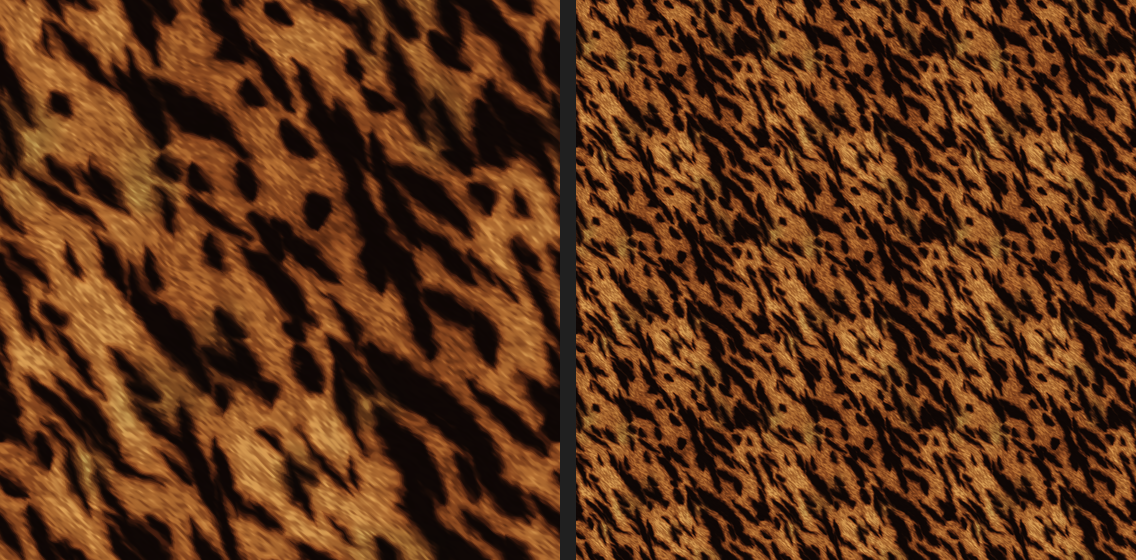
Left, the tile; right, the same tile 3 across and 3 down.
Give the GLSL for this texture, as a WebGL 1 fragment shader.

```glsl
precision highp float;

uniform vec2 u_resolution;

float hash(vec2 cell) {
  return fract(sin(dot(cell, vec2(127.1, 311.7))) * 43758.5453);
}

// Value noise that repeats after a whole number of cells
float noise(vec2 p, vec2 period) {
  vec2 cell = floor(p);
  vec2 f = p - cell;
  f = f * f * (3.0 - 2.0 * f);
  vec2 lo = mod(cell, period);
  vec2 hi = mod(cell + 1.0, period);
  return mix(mix(hash(lo), hash(vec2(hi.x, lo.y)), f.x),
             mix(hash(vec2(lo.x, hi.y)), hash(hi), f.x), f.y);
}

float patches(vec2 p, float count) {
  return noise(p * count, vec2(count));
}

// Hair streaks: the shear keeps both axes periodic
float streaks(vec2 p, float across, float along) {
  return noise(vec2(across * (p.x + p.y), along * p.y), vec2(across, along));
}

// Approximate distance to a bent, pointed stroke
float stroke(vec2 p, vec2 id) {
  float angle = -0.95 + 0.7 * (hash(id + 31.0) - 0.5);
  vec2 dir = vec2(cos(angle), sin(angle));
  float along = dot(p, dir);
  float across = dot(p, vec2(-dir.y, dir.x));
  float size = hash(id + 53.0);
  size *= size;
  float halfLength = mix(0.026, 0.115, size);
  float halfWidth = mix(0.006, 0.021, 0.5 * (size + hash(id + 71.0)));
  float t = along / halfLength;
  across += 0.014 * (hash(id + 97.0) - 0.5) * t * t;
  return abs(across) - halfWidth * (1.0 - t * t)
       + 0.6 * max(abs(along) - halfLength, 0.0);
}

// Smooth union of strokes scattered over a wrapping grid
float stripes(vec2 p) {
  vec2 home = floor(p * 12.0);
  float sum = 0.0;
  for (int j = -2; j <= 2; j++) {
    for (int i = -2; i <= 2; i++) {
      vec2 cell = home + vec2(float(i), float(j));
      vec2 id = mod(cell, 12.0);
      vec2 center = (cell + vec2(hash(id + 11.0), hash(id + 23.0))) / 12.0;
      sum += exp(-240.0 * stroke(p - center, id));
    }
  }
  return -log(sum + 1e-9) / 240.0;
}

vec3 furColor(float tone) {
  vec3 color = mix(vec3(0.055, 0.025, 0.018), vec3(0.10, 0.045, 0.025), smoothstep(0.0, 0.12, tone));
  color = mix(color, vec3(0.24, 0.10, 0.05), smoothstep(0.10, 0.27, tone));
  color = mix(color, vec3(0.40, 0.19, 0.08), smoothstep(0.27, 0.45, tone));
  color = mix(color, vec3(0.54, 0.28, 0.12), smoothstep(0.45, 0.62, tone));
  color = mix(color, vec3(0.66, 0.40, 0.18), smoothstep(0.62, 0.80, tone));
  return mix(color, vec3(0.79, 0.57, 0.30), smoothstep(0.80, 1.02, tone));
}

void main() {
  vec2 uv = gl_FragCoord.xy / u_resolution;

  // Uneven outlines
  vec2 warp = vec2(patches(uv, 9.0), patches(uv + 0.37, 9.0)) - 0.5;
  vec2 ragged = vec2(patches(uv, 48.0), patches(uv + 0.61, 48.0)) - 0.5;
  vec2 p = uv + 0.028 * warp + 0.010 * ragged;

  // Coat shading and hair
  float cloud = 0.65 * patches(uv + 0.23, 5.0) + 0.35 * patches(uv + 0.71, 13.0);
  float hair = 0.6 * streaks(uv + 0.02 * warp, 170.0, 110.0)
             + 0.4 * streaks(uv + 0.03 * warp.yx, 80.0, 50.0) - 0.5;
  float coat = 0.78 + 0.55 * (cloud - 0.5) + 0.40 * hair;

  // Dark stripes with a brown, locally smudged rim
  float d = stripes(p) + 0.024 * (cloud - 0.5) + 0.005 * hair;
  float smudge = smoothstep(0.6, 0.9, patches(uv + 0.47, 8.0));
  float rim = smoothstep(-0.007 - 0.005 * smudge, 0.013 + 0.008 * smudge, d);
  float tone = coat * rim * mix(0.80, 1.0, smoothstep(0.006, 0.028, d));

  vec3 color = furColor(tone) * (1.0 + 0.25 * hair);
  color = mix(color, color * vec3(0.9, 1.03, 1.05), smudge);
  gl_FragColor = vec4(color, 1.0);
}
```
